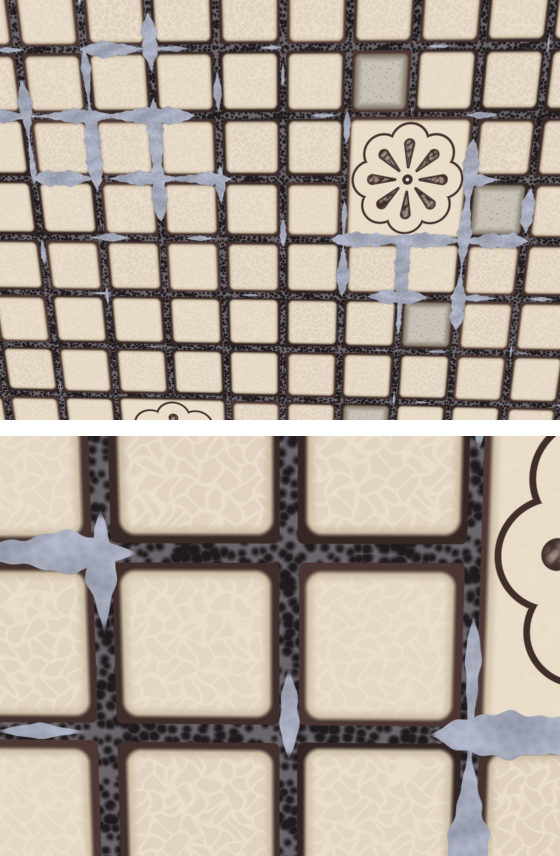
Top: the whole. Bottom: its middle third, enlarged.
Reproduce this pattern procedurally as a Shadertoy shader.

```glsl
// Glazed mosaic wall seen at a slight tilt: small cream tiles with brown rims,
// larger rosette tiles, dark rough grout and smeared patches of pale filler.
// A projective map gives tile units; rounded boxes, cellular noise and sines do the rest.

const float CENTRE_X    = 0.007;   // straight vertical joint, right of the middle
const float TOP_PITCH   = 0.1615;  // tile pitch at the top, in canvas heights
const float PITCH_FALL  = 0.0311;  // loss of pitch towards the bottom
const float ROW_STEP    = 0.2082;  // growth of 1/pitch per row
const float FIRST_JOINT = 6.330;   // 1/pitch at the joint of row zero
const float SKEW        = 0.0375;
const float FACE_INSET  = 0.088;   // joint centre to cream face
const float BIG_INSET   = 0.060;
const float RIM_WIDTH   = 0.043;
const float CORNER      = 0.085;
const float SMEAR_WIDTH = 0.120;
const float CRAZE_SCALE = 10.0;
const float GROUT_SCALE = 17.0;
const vec2  ROSETTE_TILE = vec2(2.0, 2.0);   // centre of the first large tile
const vec2  ROSETTE_STEP = vec2(-4.0, 5.0);
const vec2  SMEAR_LEFT   = vec2(-2.6, 1.3);
const vec2  SMEAR_RIGHT  = vec2(2.4, 3.0);

const vec3 CREAM  = vec3(0.92, 0.875, 0.80);
const vec3 BLUSH  = vec3(0.87, 0.81, 0.745);
const vec3 EDGE   = vec3(0.78, 0.72, 0.62);
const vec3 FADED  = vec3(0.76, 0.74, 0.71);
const vec3 BROWN  = vec3(0.25, 0.18, 0.17);
const vec3 DARK   = vec3(0.12, 0.10, 0.11);
const vec3 STONE  = vec3(0.47, 0.45, 0.47);
const vec3 FILLER = vec3(0.67, 0.69, 0.76);

vec2 hash2(vec2 p) {
    return fract(sin(vec2(dot(p, vec2(127.1, 311.7)), dot(p, vec2(269.5, 183.3)))) * 43758.5);
}

// Nearest and second nearest distance to scattered points.
vec2 cellular(vec2 p) {
    vec2 id = floor(p), near = vec2(8.0);
    for (int j = -1; j <= 1; j++)
    for (int i = -1; i <= 1; i++) {
        vec2 c = id + vec2(i, j);
        float d = length(c + hash2(c) - p);
        near = d < near.x ? vec2(d, near.x) : vec2(near.x, min(near.y, d));
    }
    return near;
}

float roundBox(vec2 p, vec2 halfSize, float r) {
    vec2 d = abs(p) - halfSize + r;
    return length(max(d, 0.0)) + min(max(d.x, d.y), 0.0) - r;
}

// Ink coverage of an eight-petal flower inside a scalloped outline.
float rosette(vec2 p, float px, float wear) {
    float sector = 0.7853982;
    float a = mod(atan(p.y, p.x) + 0.5 * sector, sector) - 0.5 * sector;
    vec2 q = length(p) * vec2(cos(a), sin(a));
    float outline = abs(length(q - vec2(0.58, 0.0)) - 0.30) - 0.018;
    outline = q.x < 0.5 ? 1.0 : outline;
    float t = clamp((q.x - 0.20) / 0.36, 0.0, 1.0);
    float petal = length(q - vec2(0.20 + 0.36 * t, 0.0)) - mix(0.022, 0.088, t);
    float hub = abs(length(p) - 0.055) - 0.027;
    float ink = smoothstep(px, -px, min(outline, hub));
    float worn = 0.55 * wear * smoothstep(0.0, -0.06, petal);
    return max(ink, smoothstep(px, -px, petal) * (1.0 - worn));
}

// Filler coverage along one joint; d is the distance from it, t runs along it.
float smear(float d, float t, float line, float amount, float px) {
    float n = 0.5 + 0.25 * sin(t * 2.7 + line * 5.1) + 0.25 * sin(t * 4.9 + line * 8.3);
    float s = smoothstep(0.48, 0.83, 0.55 * amount + 0.55 * n);
    float wobble = 0.6 * sin(t * 17.0 + line * 3.0) + 0.4 * sin(t * 39.0 + line);
    float width = s * (SMEAR_WIDTH + 0.025 * wobble);
    return smoothstep(px, -px, d - width) * smoothstep(0.0, 0.15, s);
}

void mainImage(out vec4 fragColor, in vec2 fragCoord) {
    // Perspective map from canvas to tile units, rows counted downwards.
    float x = (fragCoord.x - 0.5 * iResolution.x) / iResolution.y - CENTRE_X;
    float y = 1.0 - fragCoord.y / iResolution.y;
    y -= SKEW * x * (y - 0.347);
    float pitch = TOP_PITCH - PITCH_FALL * y;
    vec2 p = vec2(x / pitch, (1.0 / pitch - FIRST_JOINT) / ROW_STEP);
    float px = 1.0 / (iResolution.y * pitch);

    // Choose a small cell or one of the large tiles.
    vec2 id = floor(p), centre = id + 0.5;
    float halfCell = 0.5;
    for (int k = 0; k < 2; k++) {
        vec2 c = ROSETTE_TILE + float(k) * ROSETTE_STEP;
        vec2 d = abs(p - c);
        if (max(d.x, d.y) < 1.0) { centre = c; halfCell = 1.0; }
    }
    bool big = halfCell > 0.75;
    vec2 q = p - centre, rnd = hash2(centre);
    float faded = !big && abs(id.x - 2.0) < 1.5 && abs(mod(2.0 * id.x + id.y, 6.0) - 2.0) < 0.5 ? 1.0 : 0.0;

    // Rough grout.
    vec2 grain = cellular(p * GROUT_SCALE);
    float grit = 0.5 + 0.5 * sin(p.x * 9.0 + 3.0 * sin(p.y * 7.0)) * sin(p.y * 11.0 + p.x * 3.0);
    vec3 col = mix(DARK, STONE, smoothstep(0.35, 0.95, grain.x + 0.4 * grit) * 0.85);

    // Brown rim and crazed cream glaze.
    vec2 size = vec2(halfCell - (big ? BIG_INSET : FACE_INSET)) - 0.012 * rnd;
    float face = roundBox(q - 0.02 * (rnd.yx - 0.5), size, CORNER);
    float rim = roundBox(q, size + RIM_WIDTH, 0.035);
    col = mix(col, BROWN * (0.75 + 0.5 * rnd.x), smoothstep(px, -px, rim));
    vec2 craze = cellular(p * CRAZE_SCALE + 0.25 * sin(p.yx * 31.0));
    float vein = 1.0 - smoothstep(0.03, 0.30, craze.y - craze.x);
    vec3 glaze = mix(CREAM, BLUSH, (1.0 - vein) * (big ? 0.15 : 0.35 + 0.5 * rnd.y));
    glaze = mix(glaze, FADED - 0.12 * smoothstep(0.2, 0.05, craze.x), 0.85 * faded);
    glaze = mix(EDGE * (1.0 - 0.35 * faded), glaze, smoothstep(0.01, -0.07 - 0.07 * faded, face));
    if (big) glaze = mix(glaze, BROWN, rosette(q, px, smoothstep(0.7, 0.2, craze.x)));
    col = mix(col, glaze, smoothstep(0.012 + px, -0.012 - px, face));

    // Pale filler dragged over the joints.
    vec2 a = p - SMEAR_LEFT, b = p - SMEAR_RIGHT;
    float amount = max(exp(-0.3 * dot(a, a)), exp(-0.3 * dot(b, b)));
    vec2 gap = halfCell - abs(q), joint = centre + sign(q) * halfCell;
    float cover = max(smear(gap.x, p.y, joint.x, amount, px), smear(gap.y, p.x, joint.y + 20.0, amount, px));
    col = mix(col, FILLER * (0.88 + 0.16 * grit + 0.10 * (grain.x - 0.4)), cover);

    fragColor = vec4(col, 1.0);
}
```
